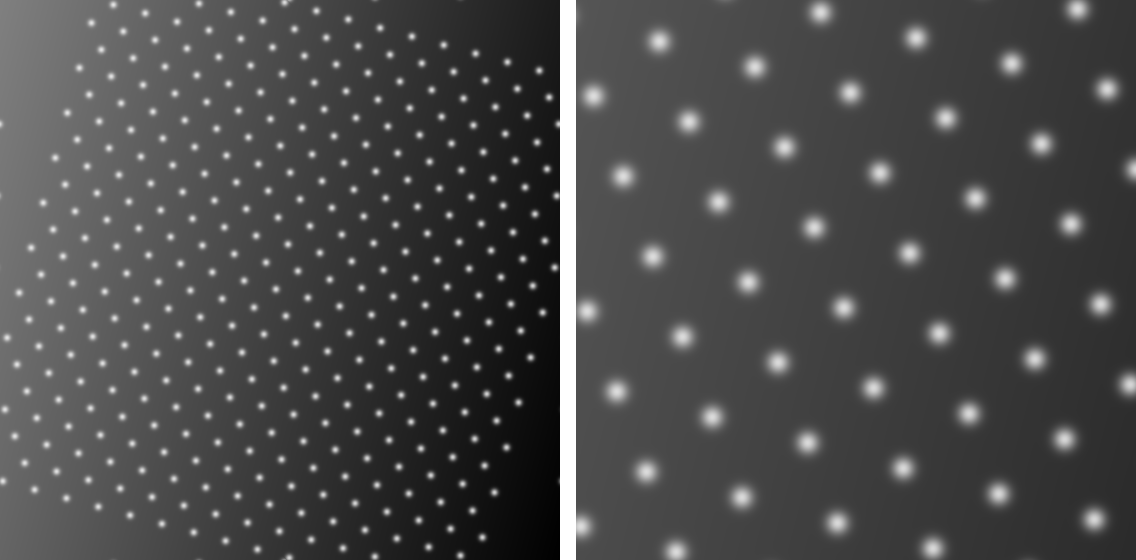
Left: the whole. Right: its middle third, enlarged.
Reproduce this pattern procedurally as a WebGL 1 fragment shader.

```glsl
precision highp float;
// Soft white dots on a tilted, staggered grid over a grey linear gradient.
// The grid is a finite block of rows, and dots centred on the canvas wrap
// their glow across its edges, so the result tiles.

uniform vec2 u_resolution;

#define TILT 0.2618                     // grid and gradient angle, radians
#define PITCH vec2(0.05885, 0.04157)    // dot spacing along and between rows
#define FIRST_DOT vec2(-0.4440, -0.4810)// grid start, relative to the centre
#define GRID_COUNT vec2(16.0, 24.0)     // dots per row, rows
#define DOT_SIGMA 0.0045                // softness of one dot
#define DOT_OPACITY 0.80
#define GREY_LIGHT 0.50
#define GREY_DARK 0.0

// Canvas position to grid axes: x along a row, y from row to row downward.
vec2 toGrid(vec2 p) {
  float c = cos(TILT), s = sin(TILT);
  p -= 0.5;
  return vec2(c * p.x - s * p.y, -s * p.x - c * p.y);
}

// Inverse of toGrid; the transform is its own transpose.
vec2 toCanvas(vec2 g) {
  float c = cos(TILT), s = sin(TILT);
  return vec2(c * g.x - s * g.y, -s * g.x - c * g.y) + 0.5;
}

// Glow of the nearest dot that is in the block and centred on the canvas.
float dotGlow(vec2 p) {
  vec2 g = toGrid(p) - FIRST_DOT;
  float row = floor(g.y / PITCH.y + 0.5);
  float stagger = 0.5 * (1.0 - mod(row, 2.0));
  float col = floor(g.x / PITCH.x - stagger + 0.5);
  vec2 cell = vec2(col, row);
  vec2 center = (cell + vec2(stagger, 0.0)) * PITCH;

  vec2 inBlock = step(-0.5, cell) * step(cell, GRID_COUNT - 0.5);
  vec2 onCanvas = toCanvas(center + FIRST_DOT);
  vec2 inside = step(0.0, onCanvas) * step(onCanvas, vec2(1.0));
  vec2 d = (g - center) / DOT_SIGMA;
  return exp(-0.5 * dot(d, d)) * inBlock.x * inBlock.y * inside.x * inside.y;
}

void main() {
  vec2 p = gl_FragCoord.xy / u_resolution;

  // Gradient running corner to corner along the row direction.
  float halfSpan = 0.5 * (cos(TILT) + sin(TILT));
  float t = 0.5 + 0.5 * toGrid(p).x / halfSpan;
  float grey = mix(GREY_LIGHT, GREY_DARK, clamp(t, 0.0, 1.0));

  // Strongest glow among the canvas and its wrapped neighbours.
  float glow = 0.0;
  for (int j = -1; j <= 1; j++) {
    for (int i = -1; i <= 1; i++) {
      glow = max(glow, dotGlow(p + vec2(float(i), float(j))));
    }
  }

  gl_FragColor = vec4(vec3(mix(grey, 1.0, DOT_OPACITY * glow)), 1.0);
}
```
